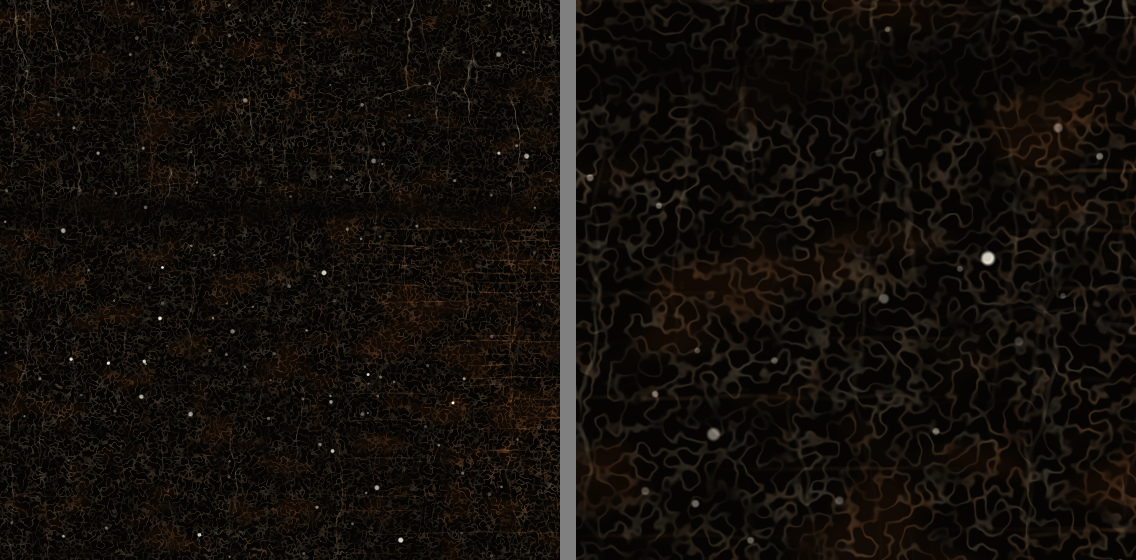
Left: the whole. Right: its middle third, enlarged.
A Shadertoy shader for this texture:

```glsl
// Blackened, craquelured varnish: worm-like grain, fine cracks, rust threads and pale specks.

#define GRAIN_SCALE 82.0
#define GRAIN_GAIN 0.155
#define CRACK_SPACING 0.062
#define CRACK_GAIN 0.30
#define THREAD_SPACING 0.034
#define THREAD_GAIN 0.15
#define LINE_WIDTH 0.0013
#define SPECK_GAIN 0.85
#define BAND_HEIGHT 0.625
#define GROUND vec3(0.022, 0.016, 0.009)
#define ASH vec3(1.0, 0.95, 0.80)
#define RUST vec3(1.12, 0.72, 0.42)

float hash(vec2 p) {
    vec3 q = fract(p.xyx * vec3(0.1031, 0.1030, 0.0973));
    q += dot(q, q.yzx + 33.33);
    return fract((q.x + q.y) * q.z);
}

vec2 gradient(vec2 cell) {
    float angle = 6.2832 * hash(cell);
    return vec2(cos(angle), sin(angle));
}

float gradientNoise(vec2 p) {
    vec2 i = floor(p), f = p - i;
    vec2 u = f * f * f * (f * (f * 6.0 - 15.0) + 10.0);
    vec2 e = vec2(0.0, 1.0);
    float bottom = mix(dot(gradient(i), f), dot(gradient(i + e.yx), f - e.yx), u.x);
    float top = mix(dot(gradient(i + e), f - e), dot(gradient(i + 1.0), f - 1.0), u.x);
    return mix(bottom, top, u.y);
}

// Bright ridges along the zero contours of two noise octaves.
float wormGrain(vec2 p) {
    vec2 q = mat2(0.96, 0.28, -0.28, 0.96) * p * GRAIN_SCALE;
    float n = gradientNoise(q + 40.0) + 0.6 * gradientNoise(q * 1.73 + 91.7);
    return 1.0 - smoothstep(0.0, 0.2, abs(n));
}

// Broken, wandering lines that run along y, one per column.
float brokenLines(vec2 p, float spacing, float wander, float seed, float px) {
    float x = p.x + wander * gradientNoise(vec2(p.x * 4.0, p.y * 7.0) + seed);
    x += 0.22 * wander * gradientNoise(p * 31.0 + seed);
    x += 0.10 * wander * gradientNoise(p * 73.0 + seed);
    float column = floor(x / spacing);
    float centre = 0.2 + 0.6 * hash(vec2(column + 50.0, seed));
    float d = abs(fract(x / spacing) - centre) * spacing;
    float width = max(LINE_WIDTH, 0.75 * px);
    float line = 1.0 - smoothstep(0.2 * width, 1.5 * width, d);
    float along = gradientNoise(vec2(column * 7.37 + seed, p.y * 5.0 + seed));
    float wear = 0.65 + 1.1 * gradientNoise(vec2(column * 3.71, p.y * 58.0) + seed);
    return line * smoothstep(-0.08, 0.3, along) * clamp(wear, 0.1, 1.0);
}

// Scattered round dots, at most one in each cell.
float specks(vec2 p, float cells, float density, float radius, float seed, float px) {
    vec2 id = floor(p * cells) + seed;
    vec2 centre = 0.2 + 0.6 * vec2(hash(id + 3.1), hash(id + 17.9));
    float d = length(fract(p * cells) - centre) / cells;
    float r = radius * (0.55 + 0.6 * hash(id + 29.3));
    float dot_ = 1.0 - smoothstep(0.5 * r, r + 0.6 * px, d);
    return dot_ * step(hash(id), density) * (0.4 + 0.6 * hash(id + 47.0));
}

void mainImage(out vec4 fragColor, in vec2 fragCoord) {
    vec2 uv = fragCoord / iResolution.xy;
    float px = 1.0 / min(iResolution.x, iResolution.y);

    // Zones: ashen top, dark horizontal band, rusty lower right
    float upper = smoothstep(BAND_HEIGHT - 0.03, BAND_HEIGHT + 0.08, uv.y);
    float bandY = (uv.y - BAND_HEIGHT + 0.008 * gradientNoise(uv * 6.0)) / 0.023;
    float band = exp(-bandY * bandY);
    float rustZone = smoothstep(0.40, 0.95, uv.x + 0.2 * gradientNoise(uv * 5.0));
    rustZone *= (1.0 - upper) * smoothstep(-0.15, 0.35, uv.y);
    float shade = 0.96 + 0.5 * gradientNoise(uv * 3.3 + 8.0) + 0.15 * rustZone;
    shade *= 1.0 - 0.6 * band;

    // Dark ground with soft red-brown stains
    float stain = gradientNoise(uv * vec2(9.0, 17.0) + 5.0)
                + 0.5 * gradientNoise(uv * vec2(24.0, 45.0) + 61.0);
    stain = smoothstep(0.02, 0.55, stain + 0.18 * rustZone);
    vec3 color = GROUND + vec3(0.050, 0.022, 0.006) * stain * (1.0 - 0.7 * band);

    // Fine grain with drifting strength and hue
    float strength = 0.75 + 0.9 * gradientNoise(uv * 37.0 + 13.0)
                   + 0.5 * gradientNoise(uv * 90.0 + 27.0);
    float hue = 0.28 + 0.8 * gradientNoise(uv * 43.0 + 71.0) + 0.4 * stain + 0.4 * rustZone;
    vec3 grainTint = mix(ASH, RUST, clamp(hue, 0.0, 1.0));
    color += grainTint * GRAIN_GAIN * wormGrain(uv) * max(strength, 0.12) * shade;

    // Long upright cracks, strongest at the top
    float cracks = brokenLines(uv, CRACK_SPACING, 0.035, 11.3, px);
    cracks += 0.5 * brokenLines(uv, 0.6 * CRACK_SPACING, 0.030, 37.7, px);
    vec3 crackTint = mix(ASH, RUST, 0.15 + 0.5 * rustZone);
    color += crackTint * CRACK_GAIN * cracks * mix(0.5, 1.0, upper) * (1.0 - 0.5 * band);

    // Level threads and sparse cross cracks
    float threads = brokenLines(uv.yx, THREAD_SPACING, 0.008, 23.1, px)
                  + brokenLines(uv.yx, 0.55 * THREAD_SPACING, 0.007, 59.9, px) * rustZone;
    color += RUST * THREAD_GAIN * threads * (0.45 + 0.9 * rustZone) * (1.0 - band);
    float crossings = brokenLines(uv.yx, 2.0 * CRACK_SPACING, 0.055, 83.2, px);
    color += ASH * 0.6 * CRACK_GAIN * crossings * mix(0.35, 1.0, upper);

    // Pale flakes: a few bright ones and a faint dusting
    float flakes = specks(uv, 13.0, 0.15, 0.0044, 5.0, px);
    flakes += 0.5 * specks(uv, 36.0, 0.08, 0.0030, 70.0, px);
    color += vec3(1.0, 0.98, 0.92) * SPECK_GAIN * flakes;

    fragColor = vec4(clamp(color, 0.0, 1.0), 1.0);
}
```
